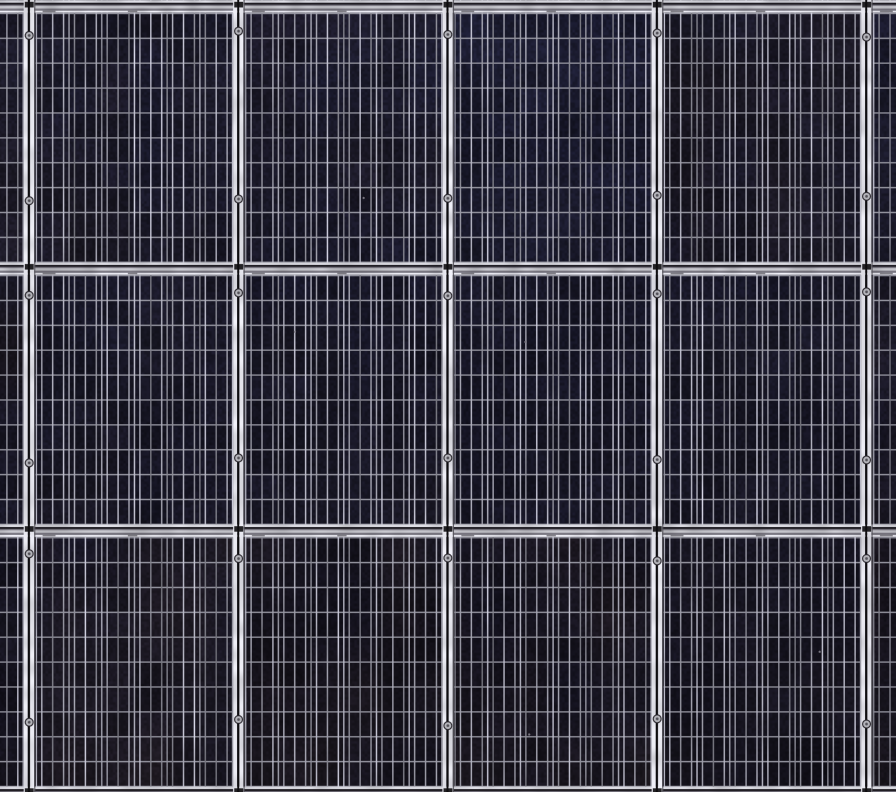
Write a Shadertoy shader that draws this pattern.

```glsl
// Wall of solar panels: a grid of aluminium-framed modules, each 6 x 10 cells
// with three busbars per cell. Every edge is an analytically box-filtered band;
// hashes and value noise vary cell tint, line brightness, clamps and dirt.

const float VIEW_HEIGHT = 678.0;               // design units down the canvas
const vec2  PITCH  = vec2(179.2, 224.4);       // panel spacing
const vec2  ORIGIN = vec2(25.5, 3.8);          // first seam crossing
const vec2  CELLS  = vec2(6.0, 10.0);
const vec2  CELL   = vec2(28.0, 21.3);
const vec2  MARGIN = vec2(5.6, 7.7);           // seam to first cell
const float LINE_WIDTH = 1.2;
const float SOFTNESS   = 1.2;                  // filter width in pixels
const vec2  CLAMP_Y    = vec2(24.0, 165.0);    // clamps below the upper seam
const float CLAMP_RADIUS = 2.9;

const vec3 CELL_DARK  = vec3(0.060, 0.054, 0.092);
const vec3 CELL_BLUE  = vec3(0.092, 0.096, 0.178);
const vec3 CELL_BROWN = vec3(0.112, 0.088, 0.108);
const vec3 WIRE  = vec3(0.66, 0.66, 0.71);
const vec3 FRAME = vec3(0.90, 0.90, 0.93);
const vec3 STEEL = vec3(0.47, 0.46, 0.50);
const vec3 GAP   = vec3(0.055, 0.05, 0.06);

float filterWidth;

float hash(vec2 p) {
    vec3 h = fract(p.xyx * vec3(0.1031, 0.1030, 0.0973));
    h += dot(h, h.yzx + 33.33);
    return fract((h.x + h.y) * h.z);
}

float noise(vec2 p) {
    vec2 i = floor(p), f = fract(p);
    f = f * f * (3.0 - 2.0 * f);
    return mix(mix(hash(i), hash(i + vec2(1, 0)), f.x),
               mix(hash(i + vec2(0, 1)), hash(i + vec2(1, 1)), f.x), f.y);
}

// Share of the filter footprint around x that lies between a and b.
float band(float x, float a, float b) {
    float r = 0.5 * filterWidth;
    return max(0.0, min(x + r, b) - max(x - r, a)) / filterWidth;
}

float wire(float d) { return band(d, -0.5 * LINE_WIDTH, 0.5 * LINE_WIDTH); }

float disc(vec2 p, float radius) {
    return clamp((radius - length(p)) / filterWidth + 0.5, 0.0, 1.0);
}

// Silicon tint: lower rows darker, some panels brown, each cell slightly different.
vec3 silicon(vec2 q, vec2 panel, vec2 cell, vec2 p) {
    float height = 1.0 - clamp(p.y / VIEW_HEIGHT, 0.0, 1.0);
    float blue = height * 0.75 + 0.35 * (hash(panel + 7.0) - 0.4);
    vec3 col = mix(CELL_DARK, CELL_BLUE, clamp(blue, 0.0, 1.0));
    float brown = hash(panel + 23.0) * noise(q / vec2(35.0, 70.0) + panel * 17.0);
    col = mix(col, CELL_BROWN, 0.75 * brown);
    col *= 0.82 + 0.36 * hash(cell + panel * 31.0 + 200.0);
    col *= 0.80 + 0.40 * noise(p * 0.45);
    return col + 0.018 * noise(p / 60.0);
}

vec3 panelFace(vec2 q, vec2 panel, vec2 p) {
    vec2 c = (q - MARGIN) / CELL;
    vec3 col = silicon(q, panel, floor(c), p);

    // Cell gaps and busbars, with uneven glint from line to line
    vec2 edge = floor(c + 0.5);
    vec2 gap = (c - edge) * CELL;
    float bar = (fract(c.x * 3.0) - 0.5) * CELL.x / 3.0;
    vec2 seed = panel * 41.0 + 300.0;
    float gapGlint = 0.80 + 0.40 * hash(seed + vec2(edge.x, 3.0));
    float barGlint = 0.72 + 0.46 * hash(seed + vec2(floor(c.x * 3.0), 9.0));
    float fade = 0.88 + 0.24 * noise(p / vec2(9.0, 25.0));
    vec2 last = MARGIN + CELL * CELLS + 0.6;
    float inside = band(q.x, MARGIN.x - 0.6, last.x) * band(q.y, MARGIN.y - 0.6, last.y);
    col = mix(col, WIRE * 0.86, wire(gap.y) * inside);
    col = mix(col, WIRE * gapGlint * fade, wire(gap.x) * inside);
    col = mix(col, WIRE * barGlint * fade, wire(bar) * inside);

    // Stray dust speck
    vec2 speck = PITCH * (0.15 + 0.7 * vec2(hash(panel + 51.0), hash(panel + 67.0)));
    return mix(col, STEEL, disc(q - speck, 0.9) * step(0.5, hash(panel + 83.0)));
}

// Rails between panels; s is the signed offset from the nearest seams.
vec3 addFrames(vec3 col, vec2 s, vec2 q, vec2 p) {
    float wear = 0.90 + 0.16 * noise(p / 11.0);
    col = mix(col, FRAME * 0.93 * wear, band(s.y, -3.6, -1.3));
    col = mix(col, GAP * 2.2, band(s.y, -1.3, 0.2));
    col = mix(col, STEEL * wear, band(s.y, 0.2, 5.2));
    col = mix(col, FRAME * 0.85 * wear, band(s.y, 1.3, 3.5));
    col = mix(col, FRAME * wear, band(s.y, 5.2, 7.1));
    float label = band(q.x, 11.0, 22.0) + band(q.x, 84.0, 92.0);
    col = mix(col, STEEL * 0.7, 0.7 * label * band(s.y, 5.2, 6.6));

    col = mix(col, FRAME * wear, band(s.x, -5.2, -1.6));
    col = mix(col, GAP, band(s.x, -1.6, 0.2));
    col = mix(col, FRAME * wear, band(s.x, 0.2, 3.8));
    col = mix(col, STEEL * 0.7, band(s.x, 3.8, 4.7));
    return mix(col, GAP, 0.9 * band(s.x, -4.2, 3.4) * band(s.y, -2.2, 2.6));
}

vec3 addClamps(vec3 col, vec2 s, vec2 q, vec2 seam) {
    for (int i = 0; i < 2; i++) {
        float shift = 8.0 * (hash(seam + float(i) * 13.0 + 90.0) - 0.5);
        vec2 d = vec2(s.x + 0.5, q.y - CLAMP_Y[i] - shift);
        col = mix(col, GAP * 2.5, disc(d, CLAMP_RADIUS + 0.9));
        col = mix(col, FRAME * 0.78, disc(d, CLAMP_RADIUS));
        col = mix(col, STEEL * 0.7, disc(d, CLAMP_RADIUS * 0.4));
    }
    return col;
}

void mainImage(out vec4 fragColor, in vec2 fragCoord) {
    float unit = VIEW_HEIGHT / iResolution.y;
    filterWidth = SOFTNESS * unit;
    vec2 p = vec2(fragCoord.x, iResolution.y - fragCoord.y) * unit;

    vec2 grid = (p - ORIGIN) / PITCH;
    vec2 panel = floor(grid), seam = floor(grid + 0.5);
    vec2 q = (grid - panel) * PITCH, s = (grid - seam) * PITCH;

    vec3 col = panelFace(q, panel + 5.0, p);
    col = addFrames(col, s, q, p);
    col = addClamps(col, s, q, vec2(seam.x, panel.y) + 5.0);
    fragColor = vec4(col, 1.0);
}
```
